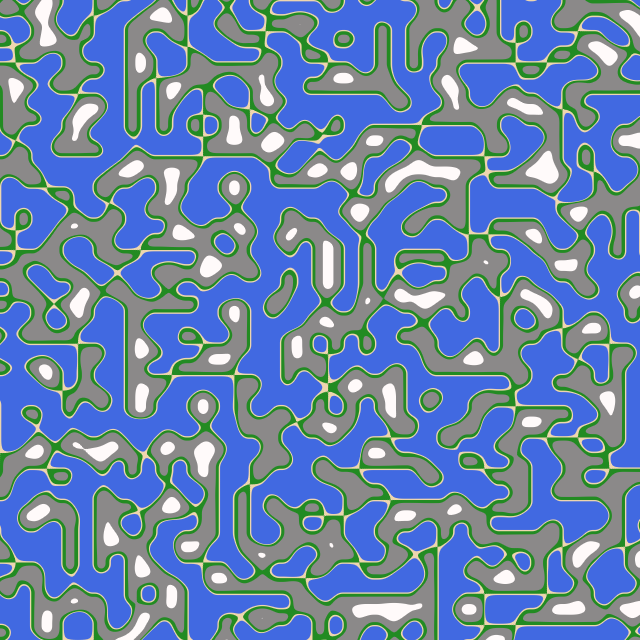
Give the GLSL for this pattern, as a three.js fragment shader.

```glsl
#define CELLS 20.48
#define SAND_LEVEL -0.042
#define GRASS_LEVEL 0.0
#define ROCK_LEVEL 0.098
#define SNOW_LEVEL 0.40
#define WATER vec3(0.255, 0.412, 0.882)
#define SAND vec3(0.933, 0.839, 0.686)
#define GRASS vec3(0.133, 0.545, 0.133)
#define ROCK vec3(0.545, 0.537, 0.537)
#define SNOW vec3(1.0, 0.98, 0.98)

varying vec2 vUv;

float hash(vec2 p) {
  vec3 q = fract(p.xyx * 0.1031);
  q += dot(q, q.yzx + 33.33);
  return fract((q.x + q.y) * q.z);
}

// Lattice gradient: 4 in 16 diagonal, the rest along the axes,
// which leaves straight zero lines on some cell edges
vec2 gradient(vec2 node) {
  float k = floor(hash(node + 17.0) * 16.0);
  float side = mod(k, 2.0) * 2.0 - 1.0;
  if (k < 4.0) return vec2(side, k < 2.0 ? -1.0 : 1.0);
  return k < 10.0 ? vec2(side, 0.0) : vec2(0.0, side);
}

float corner(vec2 cell, vec2 f, vec2 offset) {
  return dot(gradient(cell + offset), f - offset);
}

// Single octave of gradient noise with a quintic fade
float terrainHeight(vec2 p) {
  vec2 cell = floor(p);
  vec2 f = p - cell;
  vec2 fade = f * f * f * (f * (f * 6.0 - 15.0) + 10.0);
  float low = mix(corner(cell, f, vec2(0.0)), corner(cell, f, vec2(1.0, 0.0)), fade.x);
  float high = mix(corner(cell, f, vec2(0.0, 1.0)), corner(cell, f, vec2(1.0)), fade.x);
  return mix(low, high, fade.y);
}

// Step at a level, smoothed over about one screen sample
float above(float level, float height, float blur) {
  return clamp((height - level) / blur + 0.5, 0.0, 1.0);
}

void main() {
  // Cells are counted from the upper left corner
  float height = terrainHeight(vec2(vUv.x, 1.0 - vUv.y) * CELLS);
  float blur = max(length(vec2(dFdx(height), dFdy(height))), 0.00001);

  // Stack the height bands from water up to snow
  vec3 color = mix(WATER, SAND, above(SAND_LEVEL, height, blur));
  color = mix(color, GRASS, above(GRASS_LEVEL, height, blur));
  color = mix(color, ROCK, above(ROCK_LEVEL, height, blur));
  color = mix(color, SNOW, above(SNOW_LEVEL, height, blur));
  gl_FragColor = vec4(color, 1.0);
}
```
